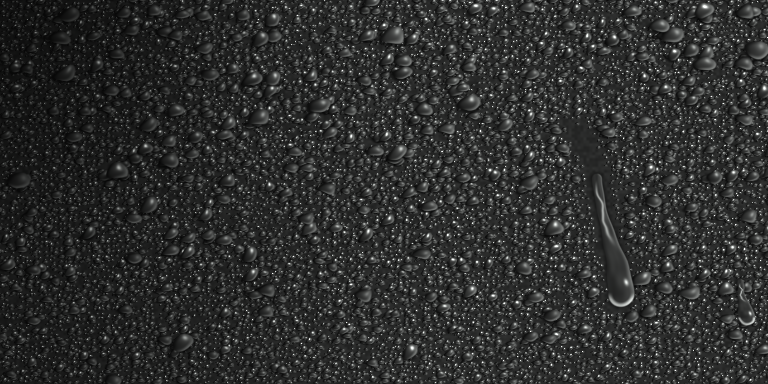
This texture is drawn by a Shadertoy shader. Its source:

```glsl
// Water beads of many sizes on a dark sheet, with two runnels sliding down.
// Jittered grids of tilted, egg-shaped drops are layered from fine to coarse;
// each drop gets a contact shadow, a bright lower rim and a glint at the right.

vec4 hash4(vec2 p) {
    vec4 q = fract(p.xyxy * vec4(0.1031, 0.1030, 0.0973, 0.1099));
    q += dot(q, q.wzxy + 33.33);
    return fract((q.xxyz + q.yzzw) * q.zywx);
}

float noise(vec2 p) {
    vec2 i = floor(p), f = fract(p);
    f = f * f * (3.0 - 2.0 * f);
    return mix(mix(hash4(i).x, hash4(i + vec2(1, 0)).x, f.x),
               mix(hash4(i + vec2(0, 1)).x, hash4(i + vec2(1, 1)).x, f.x), f.y);
}

// Middle of the wiped path left by the large runnel
float trailX(float y) {
    return 1.615 - 0.06 * smoothstep(0.2, 0.55, y) - 0.45 * max(y - 0.55, 0.0);
}

// 0 inside the wiped path, 1 outside
float beaded(vec2 p, float reach) {
    float span = smoothstep(0.17, 0.2, p.y) * smoothstep(0.72, 0.66, p.y);
    return 1.0 - span * step(abs(p.x - trailX(p.y)), reach);
}

// Paints one drop; q is the position in drop radii
void paintDrop(inout float tone, vec2 q, float size, float px, vec4 rnd) {
    float r = length(q);
    float blur = px / size;
    float shadow = 1.0 - smoothstep(0.75, 1.5, length(q + vec2(0.15, 0.22)));
    tone *= 1.0 - 0.6 * shadow;

    float body = 0.165 + 0.06 * q.x + 0.05 * (rnd.x - 0.5);
    float edge = smoothstep(0.45, 0.92, r);
    body += 0.2 * edge * smoothstep(0.0, 0.95, dot(q, vec2(0.5, -0.85)));
    body *= 1.0 - 0.5 * edge * smoothstep(0.0, 0.9, dot(q, vec2(-0.75, 0.65)));

    // Soft sheen and a sharp glint
    vec2 h = q - vec2(0.42, 0.3 + 0.25 * (rnd.y - 0.5));
    body += 0.13 * exp(-4.0 * dot(h, h));
    h /= vec2(0.17, 0.27) + 0.35 * blur;
    body += mix(0.08, 0.75, rnd.z * rnd.z) * exp(-dot(h, h));
    tone = mix(tone, body, smoothstep(blur, -blur, (r - 1.0) * 0.8));
}

void addDrops(inout float tone, vec2 p, float cell, float density, float px) {
    for (int k = 0; k < 9; k++) {
        vec2 id = floor(p / cell) + vec2(k % 3 - 1, k / 3 - 1);
        vec4 a = hash4(id + 900.0 * cell + 17.0);
        vec4 b = hash4(id + 500.0 * cell + 71.0);
        vec2 center = (id + 0.5 + 0.7 * (a.xy - 0.5)) * cell;

        // Coarse drops thin out towards the lower left
        float coarse = smoothstep(0.025, 0.05, cell);
        float band = smoothstep(-0.1, 0.5, center.y) * smoothstep(-0.5, 0.6, center.x);
        float chance = density * mix(1.0, band, coarse);
        chance *= beaded(center, cell < 0.015 ? 0.03 : 0.055);
        if (a.z > chance) continue;

        float size = cell * mix(0.24, 0.43, a.w);
        float tilt = mix(-0.15, 0.65, b.x);
        float c = cos(tilt), s = sin(tilt);
        vec2 q = mat2(c, -s, s, c) * (p - center) / size;
        q.y *= mix(1.25, 1.9, b.y) * (1.0 - 0.22 * clamp(q.x, -1.2, 1.2));
        q += 0.1 * sin(q.yx * 3.0 + 6.28 * a.xy);
        paintDrop(tone, q, size, px, vec4(b.zwx, a.y).yxzw);
    }
}

// A sliding drop with a heavy foot and a thin glossy tail
void addRunnel(inout float tone, vec2 p, vec2 foot, float height, float width, float px) {
    float y = (p.y - foot.y) / height;
    float x = p.x - foot.x + 0.2 * height * smoothstep(0.0, 1.0, y);
    x += 0.3 * width * (noise(vec2(y * 7.0, foot.x * 9.0)) - 0.5);
    float w = width * mix(1.0, 0.38, smoothstep(0.0, 0.75, y));
    float past = min(y, 0.0) + max(y - 1.0, 0.0);
    float d = length(vec2(x, past * height)) - w;
    tone *= 1.0 - 0.45 * smoothstep(0.012, -0.004, d);

    float u = x / w;
    float body = 0.14 + 0.05 * u + 0.07 * noise(vec2(u * 2.0, y * 9.0));
    body += 0.15 * smoothstep(-0.45 * w, 0.0, d) * smoothstep(-0.2, 1.0, u);

    // Wavering streak along the tail, bright crescent at the foot
    float wave = 0.35 * sin(y * 19.0) + 0.5 * (noise(vec2(y * 14.0, 3.0)) - 0.5);
    float streak = exp(-14.0 * (u - wave) * (u - wave));
    body += 0.38 * streak * smoothstep(0.4, 0.55, y) * smoothstep(1.0, 0.85, y);
    float crescent = smoothstep(-0.4 * w, -0.1 * w, d) * smoothstep(0.02, -0.06, y);
    body += 0.42 * crescent;
    vec2 g = vec2(u - 0.5, (y - 0.1) * height / w) / vec2(0.16, 0.24);
    body += 0.6 * exp(-dot(g, g));
    tone = mix(tone, body, smoothstep(px, -px, d));
}

void mainImage(out vec4 fragColor, in vec2 fragCoord) {
    vec2 p = fragCoord / iResolution.y;
    float px = 1.0 / iResolution.y;

    // Sheet, then beads from fine to coarse
    float tone = 0.135 + 0.05 * (noise(p * 130.0) - 0.5);
    addDrops(tone, p, 0.0125, 0.85, px);
    addDrops(tone, p, 0.021, 0.8, px);
    addDrops(tone, p, 0.033, 0.6, px);
    addDrops(tone, p, 0.052, 0.42, px);
    addDrops(tone, p, 0.071, 0.2, px);
    addRunnel(tone, p, vec2(1.615, 0.235), 0.3, 0.034, px);
    addRunnel(tone, p, vec2(1.945, 0.175), 0.09, 0.022, px);

    // Light falls off to the left, most of all in the upper corner
    float light = mix(0.72, 1.2, smoothstep(0.0, 1.2, p.x));
    light *= 1.0 - 0.35 * smoothstep(0.8, 0.0, length(p - vec2(0.0, 1.0)));
    fragColor = vec4(max(tone * light, 0.03) * vec3(0.985, 1.005, 0.99), 1.0);
}
```
